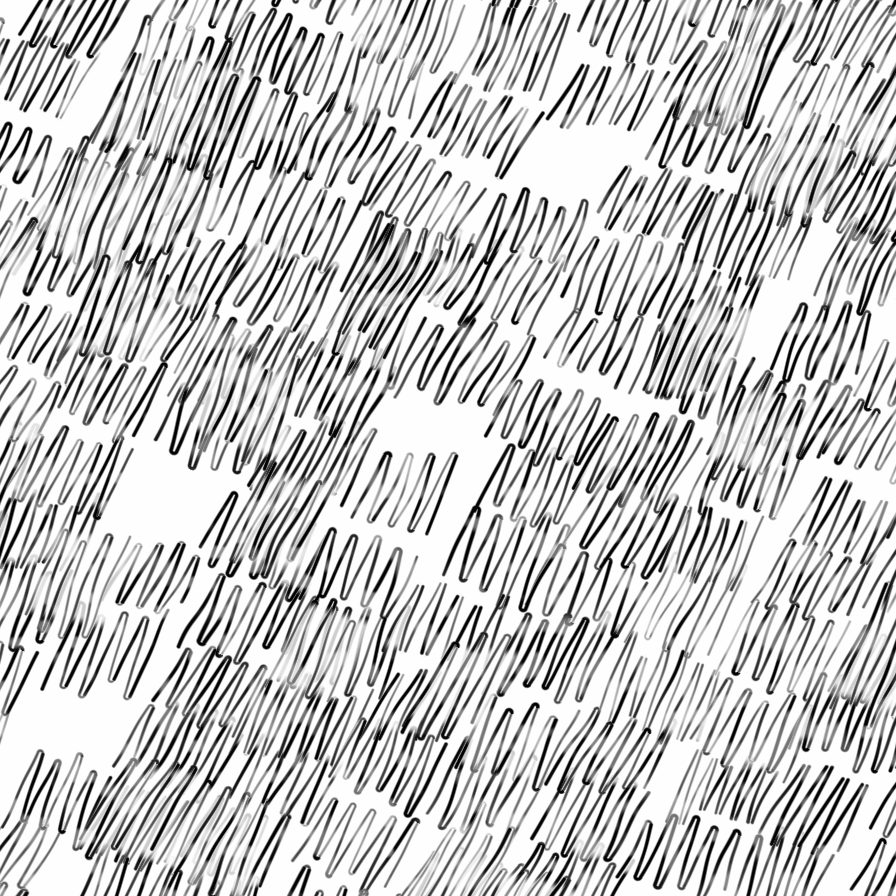
A WebGL 1 fragment shader for this pattern:

```glsl
precision highp float;
// Dense pen hatching: zigzag scribbles with rounded turns in black on white.
// Scribbles tile a skewed grid whose columns are staggered; a pixel only
// measures the few strokes nearest to it. Later scribbles mute earlier ones.

uniform vec2 u_resolution;

const vec3 PAPER = vec3(0.995);
const vec3 INK = vec3(0.01);
const float ROW_SLOPE = -0.25;   // rows of scribbles sink to the right
const float LEAN = 0.47;         // strokes lean to the right
const float EDGE = 0.0012;       // softness of the pen line

float hash(vec2 p) {
  vec3 q = fract(vec3(p.xyx) * vec3(0.1031, 0.1030, 0.0973));
  q += dot(q, q.yzx + 33.33);
  return fract((q.x + q.y) * q.z);
}

float noise(vec2 p) {
  vec2 i = floor(p);
  vec2 f = fract(p);
  f = f * f * (3.0 - 2.0 * f);
  float low = mix(hash(i), hash(i + vec2(1.0, 0.0)), f.x);
  float high = mix(hash(i + vec2(0.0, 1.0)), hash(i + 1.0), f.x);
  return mix(low, high, f.y);
}

// Distance to the segment a-b, and the position along it from 0 to 1
vec2 segment(vec2 p, vec2 a, vec2 b) {
  vec2 pa = p - a;
  vec2 ba = b - a;
  float t = clamp(dot(pa, ba) / dot(ba, ba), 0.0, 1.0);
  return vec2(length(pa - ba * t), t);
}

// Distance to the half circle on the side that axis points to
float halfRing(vec2 p, float radius, vec2 axis) {
  return dot(p, axis) > 0.0 ? abs(length(p) - radius) : 1.0;
}

float penLine(float dist, float tone, float edge) {
  float radius = mix(0.0009, 0.0020, tone * tone);
  return tone * (1.0 - smoothstep(radius - edge, radius + edge, dist));
}

// Signed reach of a turn: even turns lie at the top, odd ones at the bottom
float turnReach(float turn, float seed, float halfHeight) {
  float side = 1.0 - 2.0 * mod(turn, 2.0);
  return side * halfHeight * (0.72 + 0.56 * hash(vec2(seed, turn + 40.0)));
}

// One zigzag scribble around the origin: its ink, and the area it claims
vec2 scribble(vec2 p, float seed, vec2 cell, float edge) {
  float lean = LEAN + 0.24 * (hash(vec2(seed, 1.0)) - 0.5);
  float slope = ROW_SLOPE + 0.4 * (hash(vec2(seed, 2.0)) - 0.5);
  float spacing = mix(0.0092, 0.0125, hash(vec2(seed, 3.0)));
  float count = floor(cell.x / spacing * mix(0.85, 1.15, hash(vec2(seed, 4.0))));
  float pressure = hash(vec2(seed, 5.0));
  float joined = smoothstep(0.05, 0.4, hash(vec2(seed, 6.0)));
  float halfHeight = cell.y * mix(0.42, 0.60, hash(vec2(seed, 7.0)));

  // Skewed coordinates: across counts strokes, along follows them
  vec2 dir = normalize(vec2(lean, 1.0));
  vec2 base = vec2(1.0, slope) * spacing;
  float along = (p.y - slope * p.x) / (dir.y - slope * dir.x);
  float across = (p.x - along * dir.x) / spacing + 0.5 * count;
  if (abs(along) > halfHeight * 1.4 || across < -1.5 || across > count + 1.5)
    return vec2(0.0);

  vec2 q = p + base * 0.5 * count;
  float nearest = floor(across + 0.5);
  float ink = 0.0;
  for (int j = -1; j <= 1; j++) {
    float i = nearest + float(j);
    if (i >= 0.0 && i < count) {
      float reach = turnReach(i, seed, halfHeight);
      vec2 start = base * (i - 0.25) + dir * turnReach(i - 1.0, seed, halfHeight);
      vec2 end = base * (i + 0.25) + dir * reach;
      vec2 hit = segment(q, start, end);

      // Uneven pressure: each stroke has its own tone and fades at one end
      float tone = 0.42 + 0.32 * pressure + 0.6 * hash(vec2(seed, i + 80.0));
      float fade = hash(vec2(seed, i + 120.0)) - 0.5;
      tone = clamp(tone * (1.0 + 1.3 * fade * (hit.y - 0.5)), 0.0, 1.0);
      ink = max(ink, penLine(hit.x, tone, edge));

      // Rounded turn into the next stroke
      if (i < count - 1.0) {
        vec2 center = end + base * 0.25;
        float turn = halfRing(q - center, 0.25 * length(base), dir * sign(reach));
        ink = max(ink, penLine(turn, tone * joined, edge));
      }
    }
  }
  float claim = 1.0 - smoothstep(0.75, 1.0, abs(along) / halfHeight);
  claim *= smoothstep(-0.6, 0.2, across) * smoothstep(-0.4, 0.4, count - across);
  return vec2(ink, claim);
}

// Lays one layer of scribbles over the ink that is already there
float hatch(float ink, vec2 p, vec2 cell, float share, float layer, float edge) {
  float up = (p.y - ROW_SLOPE * p.x) / (1.0 - ROW_SLOPE * LEAN);
  vec2 grid = vec2(p.x - LEAN * up, up) / cell;
  for (int x = -1; x <= 1; x++) {
    float column = floor(grid.x) + float(x);
    float stagger = hash(vec2(column, layer));
    for (int y = -1; y <= 1; y++) {
      vec2 id = vec2(column, floor(grid.y - stagger) + float(y));
      float seed = 700.0 * hash(id + 31.0 * layer);
      if (hash(vec2(seed, 9.0)) < share) {
        vec2 jitter = vec2(hash(vec2(seed, 10.0)), hash(vec2(seed, 11.0)));
        vec2 spot = (id + vec2(0.0, stagger) + 0.36 + 0.28 * jitter) * cell;
        vec2 center = vec2(spot.x + LEAN * spot.y, spot.y + ROW_SLOPE * spot.x);
        vec2 mark = scribble(p - center, seed, cell, edge);
        ink = max(mark.x, ink * (1.0 - 0.8 * mark.y));
      }
    }
  }
  return ink;
}

void main() {
  float size = min(u_resolution.x, u_resolution.y);
  vec2 p = gl_FragCoord.xy / size + 2.0;
  float edge = max(EDGE, 0.6 / size);

  // Slight wobble of the hand
  vec2 hand = p + 0.006 * vec2(noise(p * 20.0), noise(p * 20.0 + 50.0));
  float ink = hatch(0.0, hand, vec2(0.112, 0.078), 0.96, 1.0, edge);
  ink = hatch(ink, hand, vec2(0.085, 0.115), 0.2, 2.0, edge);

  // Ink that thins out in places
  float flow = mix(0.55, 1.0, smoothstep(0.15, 0.5, noise(p * 60.0)));
  gl_FragColor = vec4(mix(PAPER, INK, ink * flow), 1.0);
}
```
